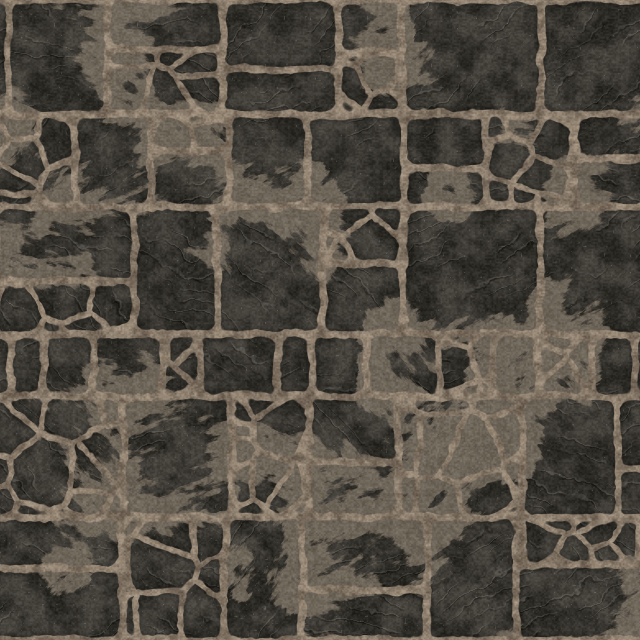
This texture is drawn by a three.js fragment shader. Its source:

```glsl
varying vec2 vUv;

const float PI = 3.14159265;
const float ROWS = 6.0;
const float JOINT = 0.0058;
const vec3 STONE_DARK = vec3(0.165, 0.157, 0.138);
const vec3 STONE_LIGHT = vec3(0.280, 0.268, 0.245);
const vec3 MORTAR_DARK = vec3(0.440, 0.390, 0.335);
const vec3 MORTAR_LIGHT = vec3(0.600, 0.540, 0.470);
const vec3 STAIN = vec3(0.470, 0.430, 0.380);

float hash(vec2 p) {
  return fract(sin(dot(p, vec2(127.1, 311.7))) * 43758.5453);
}

vec2 hash2(vec2 p) {
  return vec2(hash(p), hash(p + 37.3));
}

float noise(vec2 p) {
  vec2 i = floor(p), f = fract(p);
  f = f * f * (3.0 - 2.0 * f);
  return mix(mix(hash(i), hash(i + vec2(1.0, 0.0)), f.x),
             mix(hash(i + vec2(0.0, 1.0)), hash(i + 1.0), f.x), f.y);
}

float fbm(vec2 p) {
  float sum = 0.0, amp = 0.533;
  for (int i = 0; i < 4; i++) {
    sum += amp * noise(p);
    p = p * 2.03 + 17.7;
    amp *= 0.5;
  }
  return sum;
}

float smoothMin(float a, float b, float k) {
  float h = max(k - abs(a - b), 0.0) / k;
  return min(a, b) - 0.25 * h * h * k;
}

vec2 rotate(vec2 p, float a) {
  return vec2(cos(a) * p.x + sin(a) * p.y, cos(a) * p.y - sin(a) * p.x);
}

// Uneven course heights
float rowEdge(float i) {
  float t = PI * i / ROWS;
  return (i + 0.13 * (sin(2.0 * t) - sin(5.0 * t)) + 0.07 * (sin(t) + sin(3.0 * t))) / ROWS;
}

float columnEdge(float j, float row, float count) {
  return (j + 0.55 * (hash(vec2(j, row + 3.0)) - 0.5)) / count;
}

// Distance to the nearest Voronoi border
float crackDistance(vec2 p) {
  vec2 cell = floor(p), f = fract(p), nearest = vec2(8.0);
  for (int y = -1; y <= 1; y++)
    for (int x = -1; x <= 1; x++) {
      vec2 o = vec2(float(x), float(y));
      vec2 r = o + hash2(cell + o) - f;
      if (dot(r, r) < dot(nearest, nearest)) nearest = r;
    }
  float d = 8.0;
  for (int y = -2; y <= 2; y++)
    for (int x = -2; x <= 2; x++) {
      vec2 o = vec2(float(x), float(y));
      vec2 r = o + hash2(cell + o) - f, gap = r - nearest;
      if (dot(gap, gap) > 0.0001) d = min(d, dot(0.5 * (r + nearest), normalize(gap)));
    }
  return d;
}

// Returns joint distance, stone seed
vec2 masonry(vec2 p) {
  float row = floor(p.y * ROWS);
  row += step(rowEdge(row + 1.0), p.y) - step(p.y, rowEdge(row));
  vec2 lo = vec2(0.0, rowEdge(row)), hi = vec2(0.0, rowEdge(row + 1.0));
  float count = floor(7.5 / (ROWS * (hi.y - lo.y)));
  float col = floor(p.x * count);
  col += step(columnEdge(col + 1.0, row, count), p.x) - step(p.x, columnEdge(col, row, count));
  lo.x = columnEdge(col, row, count);
  hi.x = columnEdge(col + 1.0, row, count);
  float seed = hash(vec2(col, row) + 11.0);

  // Some tall blocks are halved
  if (hi.y - lo.y > 0.12 && hash(vec2(seed, 5.0)) < 0.36) {
    float split = mix(lo.y, hi.y, mix(0.38, 0.62, hash(vec2(seed, 9.0))));
    if (p.y < split) hi.y = split;
    else { lo.y = split; seed = fract(seed + 0.37); }
  }
  vec2 side = min(p - lo, hi - p);
  float d = smoothMin(side.x, side.y, 0.012);

  // Some blocks are broken into shards
  if (hash(vec2(seed, 21.0)) < 0.3) {
    float size = mix(0.055, 0.085, hash(vec2(seed, 31.0)));
    float crack = crackDistance(p / size + floor(seed * 90.0)) * size;
    d = smoothMin(d, crack + 0.0012, 0.010);
  }
  return vec2(d, seed);
}

void main() {
  vec2 p = vUv;
  vec2 wobble = vec2(noise(p * 42.0), noise(p * 42.0 + 50.0)) - 0.5;
  vec2 rough = vec2(noise(p * 130.0 + 9.0), noise(p * 130.0 + 80.0)) - 0.5;
  vec2 wall = masonry(p + 0.0065 * wobble + 0.003 * rough);
  float d = wall.x, seed = wall.y;
  float grain = 0.6 * noise(p * 390.0) + 0.4 * noise(p * 190.0 + 31.0) - 0.5;

  // Mottled slate with fine creases
  vec2 bed = rotate(p, mix(-0.9, 0.9, seed)) + seed * 7.0;
  float mottle = fbm(p * 34.0 + seed * 40.0);
  vec3 stone = mix(STONE_DARK, STONE_LIGHT, smoothstep(0.22, 0.78, mottle));
  float wave = bed.y * 300.0 + 14.0 * fbm(bed * 22.0);
  float creased = smoothstep(0.45, 0.75, noise(bed * vec2(20.0, 32.0)));
  stone += creased * (0.07 * smoothstep(0.88, 1.0, sin(wave)) - 0.05 * smoothstep(0.85, 1.0, sin(wave + 0.7)));
  stone += 0.13 * grain + 0.12 * smoothstep(0.88, 1.0, noise(p * 270.0 + 60.0));
  stone *= mix(0.82, 1.0, smoothstep(JOINT, JOINT + 0.008, d));

  // Ragged mortar stains creeping in from the joints
  float streak = fbm(bed * vec2(38.0, 85.0));
  float patchy = smoothstep(0.45, 0.8, noise(p * 10.0 + 4.0));
  float spread = 1.15 * patchy - 0.25 - d / 0.05 + 1.6 * (streak - 0.5);
  float stain = 0.85 * smoothstep(0.0, 0.3, spread);
  vec3 color = mix(stone, STAIN + 0.16 * grain, stain);

  // Sandy mortar
  vec3 mortar = mix(MORTAR_DARK, MORTAR_LIGHT, smoothstep(0.2, 0.75, fbm(p * 70.0)));
  mortar += 0.20 * grain;
  color = mix(mortar, color, smoothstep(-0.0013, 0.0013, d - JOINT));
  gl_FragColor = vec4(color, 1.0);
}
```
